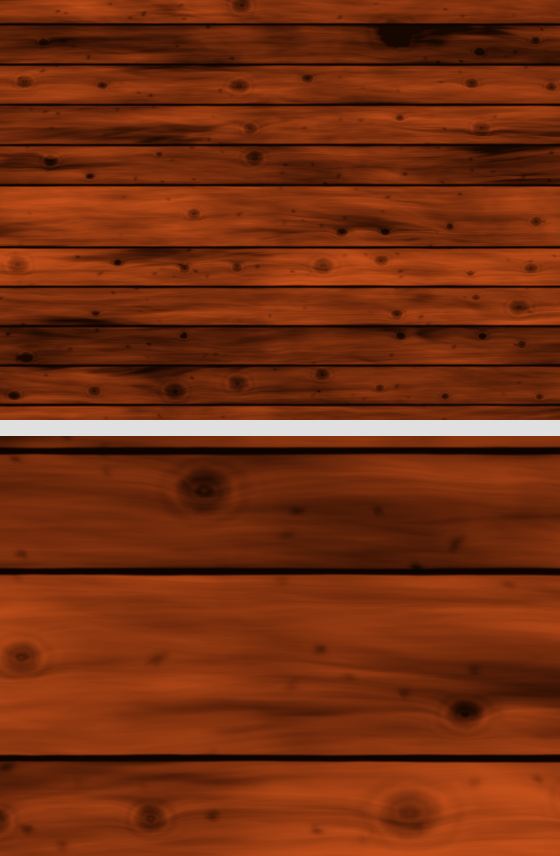
Top, the full canvas; bottom, a detail of the centre.
Reproduce this texture procedurally as a Shadertoy shader.

```glsl
#define SEAM_WIDTH 0.0022
#define LOWER_STEP 0.0938
#define UPPER_STEP 0.0957
#define WIDE_PLANK vec2(0.411, 0.559)
#define JOINT_X 0.64
#define KNOT_STEP 0.17
#define KNOT_DENSITY 0.6
#define BIG_KNOT vec2(0.938, 0.92)
#define GRAIN 0.13
#define BLOTCH 0.14
#define STAIN 0.24
#define SEAM_TONE 0.05

// Base brightness of the ten planks, from the bottom up
const float plankTone[10] = float[10](0.42, 0.38, 0.53, 0.63, 0.57, 0.43, 0.51, 0.49, 0.35, 0.48);

float hash(vec2 p) {
    return fract(sin(dot(p, vec2(127.1, 311.7))) * 43758.5);
}

// Layered, rotated and warped sines, roughly -1 to 1
float layers(vec2 p) {
    float sum = 0.0, amplitude = 0.5;
    for (int i = 0; i < 5; i++) {
        float k = float(i);
        p = mat2(0.8, 0.6, -0.6, 0.8) * p + 0.6 * sin(0.7 * p.yx + k);
        sum += amplitude * sin(p.x) * sin(p.y + 1.7 * k);
        p *= 1.8;
        amplitude *= 0.62;
    }
    return sum;
}

// Lower edge, upper edge and index of the plank at height y
vec3 plankAt(float y) {
    if (y < WIDE_PLANK.x) {
        float k = floor((y - WIDE_PLANK.x) / LOWER_STEP);
        return vec3(WIDE_PLANK.x + vec2(k, k + 1.0) * LOWER_STEP, k + 4.0);
    }
    if (y < WIDE_PLANK.y) return vec3(WIDE_PLANK, 4.0);
    float k = floor((y - WIDE_PLANK.y) / UPPER_STEP);
    return vec3(WIDE_PLANK.y + vec2(k, k + 1.0) * UPPER_STEP, k + 5.0);
}

// Distance to the nearest knot, in knot radii
float knotDistance(vec2 p, vec3 plank) {
    float nearest = length((p - BIG_KNOT) * vec2(0.75, 1.0)) / 0.017;
    for (int i = -1; i <= 1; i++) {
        vec2 cell = vec2(floor(p.x / KNOT_STEP) + float(i), plank.z);
        float size = hash(cell + 3.7);
        vec2 centre = vec2((cell.x + 0.2 + 0.6 * hash(cell)) * KNOT_STEP,
                           mix(plank.x, plank.y, 0.2 + 0.6 * hash(cell + 9.1)));
        float d = length((p - centre) * vec2(0.75, 1.0)) / mix(0.004, 0.011, size * size);
        nearest = min(nearest, d + 9.0 * step(KNOT_DENSITY, hash(cell + 5.3)));
    }
    return nearest;
}

// Sparse small dents on a cellular grid
float pits(vec2 p) {
    vec2 grid = p * vec2(24.0, 34.0);
    float mark = 0.0;
    for (int j = -1; j <= 1; j++)
    for (int i = -1; i <= 1; i++) {
        vec2 cell = floor(grid) + vec2(i, j);
        vec2 offset = grid - cell - vec2(hash(cell), hash(cell + 4.2));
        float present = step(0.78, hash(cell + 8.6));
        mark = max(mark, present * hash(cell + 2.9) * exp(-60.0 * dot(offset, offset)));
    }
    return mark;
}

void mainImage(out vec4 fragColor, in vec2 fragCoord) {
    vec2 p = fragCoord / iResolution.y;
    float pixel = 1.0 / iResolution.y;
    vec3 plank = plankAt(p.y);
    float id = mod(plank.z + 10.0, 10.0);
    vec2 shift = vec2(17.3, 9.7) * id;

    // Plank tone with a soft change at the joint
    float tone = plankTone[int(id + 0.5)];
    float side = smoothstep(-0.03, 0.03, p.x - JOINT_X + 0.02 * layers(p * 30.0));
    tone += 0.07 * (hash(vec2(id, 6.4)) - 0.5) * (2.0 * side - 1.0);

    // Grain bending around knots
    float knot = knotDistance(p, plank);
    float bend = 0.012 * layers(vec2(3.0, 9.0) * p + shift) + 0.012 * exp(-0.15 * knot * knot);
    vec2 fibre = vec2(p.x, p.y + bend);
    tone += GRAIN * layers(fibre * vec2(5.0, 85.0) + shift);
    tone += 0.5 * GRAIN * layers(fibre * vec2(16.0, 170.0) - shift);

    // Blotches, dark stains and dents
    tone += BLOTCH * layers(p * vec2(7.0, 24.0) + shift.yx);
    float stain = layers(fibre * vec2(4.0, 32.0) + 2.3 * shift);
    tone -= STAIN * smoothstep(0.2, 0.75, stain);
    tone -= 0.2 * pits(p + 0.006 * layers(p * 60.0));

    // Knot core, rim and halo
    float ring = knot + 0.3 * layers(p * 110.0);
    tone -= 0.16 * exp(-1.5 * ring * ring) + 0.16 * exp(-9.0 * (ring - 1.0) * (ring - 1.0));
    tone -= 0.1 * exp(-0.2 * knot * knot) * (1.0 + 0.8 * sin(5.0 * ring));

    // Grime along the edges, then the seam
    float edge = min(p.y - plank.x, plank.y - p.y);
    float grime = 0.6 + layers(vec2(11.0, 40.0) * p + shift);
    tone -= 0.13 * max(grime, 0.0) * exp(-edge / 0.007);
    tone = clamp(tone, 0.09, 0.75);
    float width = SEAM_WIDTH + 0.0008 * layers(vec2(18.0 * p.x, id));
    tone = mix(SEAM_TONE, tone, smoothstep(-pixel, pixel + 0.001, edge - width));

    // Brightness to reddish brown
    vec3 wood = vec3(1.0, 0.42, 0.15) * pow(vec3(tone), vec3(1.0, 1.15, 1.5));
    fragColor = vec4(wood, 1.0);
}
```
